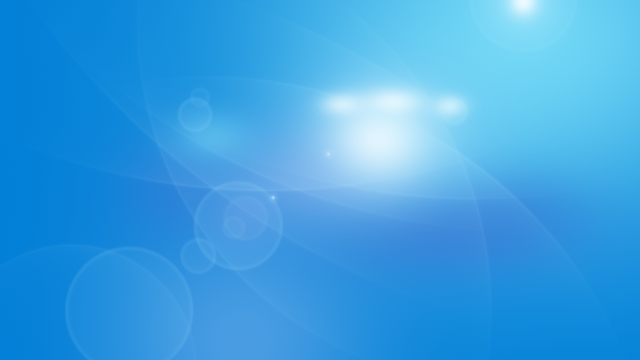
A Shadertoy shader for this background:

```glsl
// Soft blue abstract backdrop with white light, sweeping arcs and lens bubbles.

const vec3 DEEP_BLUE = vec3(0.00, 0.495, 0.84);
const vec3 CYAN      = vec3(0.44, 0.84, 0.96);
const vec3 PALE_BLUE = vec3(0.38, 0.65, 0.90);
const vec3 VIOLET    = vec3(0.46, 0.61, 0.89);
const vec3 INDIGO    = vec3(0.21, 0.47, 0.83);
const vec3 ICE       = vec3(0.72, 0.92, 1.00);
const vec3 WHITE     = vec3(0.96, 0.99, 1.00);

// Arcs: centre, radius, strength
const int ARC_COUNT = 9;
const vec4 ARCS[ARC_COUNT] = vec4[](
    vec4(0.741, 2.322, 1.852, 0.17), vec4(0.579, -0.463, 1.250, 0.19),
    vec4(1.319, 2.225, 1.778, 0.13), vec4(1.377, 0.930, 0.995, 0.10),
    vec4(1.968, 2.338, 2.315, 0.11), vec4(1.472, 2.208, 1.852, 0.11),
    vec4(0.289, 0.144, 1.075, 0.10), vec4(-0.271, -1.495, 2.662, 0.08),
    vec4(0.197, -0.030, 0.350, 0.08));

// Visible part of each arc: midpoint, reach
const vec3 ARC_SPANS[ARC_COUNT] = vec3[](
    vec3(0.76, 0.47, 0.42), vec3(1.18, 0.64, 0.48),
    vec3(1.10, 0.46, 0.32), vec3(0.58, 0.42, 0.48),
    vec3(0.58, 0.49, 0.44), vec3(0.76, 0.50, 0.38),
    vec3(1.25, 0.55, 0.46), vec3(1.01, 0.82, 0.30),
    vec3(0.30, 0.25, 0.38));

// Bubbles: centre, radius, strength
const int BUBBLE_COUNT = 9;
const vec4 BUBBLES[BUBBLE_COUNT] = vec4[](
    vec4(0.359, 0.137, 0.178, 0.09), vec4(0.662, 0.373, 0.124, 0.10),
    vec4(0.683, 0.394, 0.062, 0.06), vec4(0.650, 0.368, 0.032, 0.06),
    vec4(0.551, 0.289, 0.050, 0.08), vec4(0.542, 0.681, 0.048, 0.09),
    vec4(0.556, 0.729, 0.028, 0.05), vec4(1.262, 0.690, 0.038, 0.12),
    vec4(1.454, 1.005, 0.150, 0.07));

// Gaussian falloff around a centre, with separate radii for x and y
float glow(vec2 p, vec2 centre, vec2 radii) {
    vec2 q = (p - centre) / radii;
    return exp(-dot(q, q));
}

// Thin lit edge with light fading toward the inside of the circle
float arcLight(vec2 p, vec4 arc, vec3 span, float blur) {
    float d = length(p - arc.xy) - arc.z;
    float edge = exp(-pow(d / (blur + 0.002), 2.0));
    float inside = smoothstep(blur, -blur, d) * exp(min(d, 0.0) / 0.07);
    return arc.w * (0.45 * edge + 0.75 * inside) * glow(p, span.xy, span.zz);
}

// Faint disc with a brighter rim
float bubbleLight(vec2 p, vec4 bubble, float blur) {
    float d = length(p - bubble.xy) - bubble.z;
    float disc = smoothstep(blur, -blur, d);
    float rim = exp(-pow((d + 0.005) / 0.006, 2.0));
    return bubble.w * (0.75 * disc + 0.7 * rim);
}

// Broad colour fields
vec3 backdrop(vec2 p) {
    vec3 col = mix(DEEP_BLUE, CYAN, glow(p, vec2(1.46, 0.90), vec2(0.76, 0.56)));
    col = mix(col, PALE_BLUE, 0.75 * glow(p, vec2(0.67, 0.05), vec2(0.36, 0.34)));
    col = mix(col, INDIGO, 0.75 * glow(p, vec2(1.24, 0.35), vec2(0.36, 0.13)));
    col = mix(col, INDIGO, 0.35 * glow(p, vec2(1.44, 0.42), vec2(0.18, 0.10)));
    col = mix(col, INDIGO, 0.50 * glow(p, vec2(0.50, 0.48), vec2(0.18, 0.15)));
    col = mix(col, VIOLET, 0.65 * glow(p, vec2(0.86, 0.51), vec2(0.24, 0.14)));
    return mix(col, CYAN, 0.50 * glow(p, vec2(0.59, 0.62), vec2(0.11, 0.07)));
}

// White core, small bright clouds and the sun on the top edge
vec3 addLights(vec3 col, vec2 p) {
    col = mix(col, ICE, 0.50 * glow(p, vec2(1.06, 0.62), vec2(0.27, 0.20)));
    col = mix(col, WHITE, 0.85 * glow(p, vec2(1.055, 0.615), vec2(0.14, 0.12)));
    col = mix(col, WHITE, 0.70 * glow(p, vec2(0.950, 0.710), vec2(0.055, 0.030)));
    col = mix(col, WHITE, 0.75 * glow(p, vec2(1.095, 0.718), vec2(0.080, 0.035)));
    col = mix(col, WHITE, 0.65 * glow(p, vec2(1.250, 0.705), vec2(0.045, 0.030)));
    col = mix(col, ICE, 0.50 * glow(p, vec2(1.454, 1.0), vec2(0.10)));
    return mix(col, WHITE, 0.95 * glow(p, vec2(1.454, 0.995), vec2(0.038)));
}

// Tiny star: a bright point inside a small halo
float sparkle(vec2 p, vec2 centre) {
    return 0.6 * glow(p, centre, vec2(0.004)) + 0.25 * glow(p, centre, vec2(0.012));
}

void mainImage(out vec4 fragColor, in vec2 fragCoord) {
    vec2 p = fragCoord / iResolution.y;
    float blur = 1.0 / iResolution.y;
    vec3 col = addLights(backdrop(p), p);

    for (int i = 0; i < ARC_COUNT; i++)
        col = mix(col, ICE, arcLight(p, ARCS[i], ARC_SPANS[i], blur));
    for (int i = 0; i < BUBBLE_COUNT; i++)
        col = mix(col, ICE, bubbleLight(p, BUBBLES[i], blur));

    // Rosy tint inside the middle bubble, then the two stars
    col = mix(col, VIOLET, 0.30 * glow(p, vec2(0.68, 0.39), vec2(0.07)));
    col = mix(col, ICE, sparkle(p, vec2(0.759, 0.451)));
    col = mix(col, WHITE, 0.6 * sparkle(p, vec2(0.912, 0.572)));

    // Fine woven texture
    vec2 weave = sin(p * 603.0);
    col += 0.005 * weave.x * weave.y;
    fragColor = vec4(clamp(col, 0.0, 1.0), 1.0);
}
```
